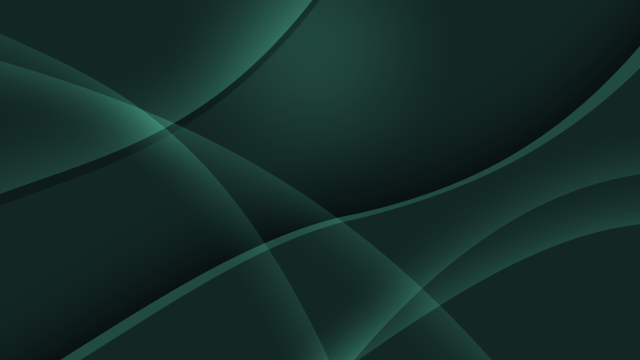
Reproduce this background procedurally as a Shadertoy shader.

```glsl
// Dark green backdrop of sweeping translucent sheets, each lit along one edge.
// Every edge is a cubic height curve; its slope-corrected distance drives the
// glows, the shaded rim and the soft shadow over a narrow S-shaped ribbon.

struct Curve { vec4 x; vec4 y; };   // four knots, in canvas heights

const vec3 BASE  = vec3(0.070, 0.150, 0.132);
const vec3 LIGHT = vec3(0.120, 0.280, 0.235);

const Curve STEEP_FALL = Curve(vec4(0.0, 0.382, 0.736, 0.914), vec4(0.907, 0.704, 0.324, 0.0));
const Curve LONG_FALL  = Curve(vec4(0.0, 0.382, 0.938, 1.366), vec4(0.831, 0.701, 0.394, 0.0));
const Curve BOWL       = Curve(vec4(0.0, 0.475, 0.718, 0.868), vec4(0.461, 0.653, 0.833, 1.0));
const Curve UPPER_RISE = Curve(vec4(0.984, 1.181, 1.435, 1.778), vec4(0.0, 0.206, 0.394, 0.516));
const Curve LOWER_RISE = Curve(vec4(0.995, 1.231, 1.481, 1.778), vec4(0.0, 0.157, 0.292, 0.377));
const Curve RIBBON_LEFT  = Curve(vec4(0.167, 0.463, 0.734, 1.019), vec4(0.0, 0.183, 0.324, 0.412));
const Curve RIBBON_RIGHT = Curve(vec4(0.938, 1.185, 1.481, 1.778), vec4(0.394, 0.461, 0.606, 0.873));
const Curve RIBBON_WIDTH = Curve(vec4(0.167, 0.734, 1.019, 1.778), vec4(0.035, 0.023, 0.014, 0.062));

const vec2  HALO_CENTER   = vec2(0.87, 0.87);
const float HALO_RADIUS   = 0.43;
const float HALO_POWER    = 0.46;
const float RIBBON_POWER  = 0.50;
const float SHADOW_DEPTH  = 0.24;
const float SHADOW_AMOUNT = 0.55;
const float RIM_SHADE     = 0.28;
const float SLOPE_STEP    = 0.002;

// Cubic through the four knots (Lagrange form).
float height(Curve c, float x) {
    float sum = 0.0;
    for (int i = 0; i < 4; i++) {
        float weight = 1.0;
        for (int j = 0; j < 4; j++)
            if (j != i) weight *= (x - c.x[j]) / (c.x[i] - c.x[j]);
        sum += weight * c.y[i];
    }
    return sum;
}

float ribbonTop(float x) {
    return mix(height(RIBBON_LEFT, x), height(RIBBON_RIGHT, x), smoothstep(0.93, 1.03, x));
}

// Approximate perpendicular distance from the height at x and just beyond it.
float slopeDistance(float y, float h, float hNext) {
    float slope = (hNext - h) / SLOPE_STEP;
    return (y - h) * inversesqrt(1.0 + slope * slope);
}

// Positive above the curve, negative below.
float above(Curve c, vec2 p) {
    return slopeDistance(p.y, height(c, p.x), height(c, p.x + SLOPE_STEP));
}

// Smoothed step into the positive side of an edge.
float inside(float d) {
    float aa = 0.75 / iResolution.y;
    return smoothstep(-aa, aa, d);
}

// Light that is crisp at the edge and fades into the positive side.
float edgeGlow(float d, float depth) {
    float fade = clamp(1.0 - d / depth, 0.0, 1.0);
    return inside(d) * fade * fade;
}

void mainImage(out vec4 fragColor, in vec2 fragCoord) {
    vec2 p = fragCoord / iResolution.y;

    // Soft halo behind the sheets
    float halo = 1.0 - smoothstep(0.0, HALO_RADIUS, length(p - HALO_CENTER));
    vec3 color = BASE + LIGHT * HALO_POWER * halo;

    // Bowl: inner glow, then a darker rim just outside it
    float bowl = above(BOWL, p);
    float bowlPower = mix(0.36, 0.60, smoothstep(0.1, 0.75, p.x));
    color += LIGHT * bowlPower * edgeGlow(bowl, 0.23);
    float rimWidth = mix(0.030, 0.016, smoothstep(0.0, 0.87, p.x));
    color *= 1.0 - RIM_SHADE * inside(-bowl) * inside(bowl + rimWidth);

    // Ribbon with a shadow cast above it
    float top = ribbonTop(p.x);
    float ribbon = slopeDistance(p.y, top, ribbonTop(p.x + SLOPE_STEP));
    color *= 1.0 - SHADOW_AMOUNT * edgeGlow(ribbon, SHADOW_DEPTH);
    float bottom = top - height(RIBBON_WIDTH, p.x);
    color += LIGHT * RIBBON_POWER * inside(-ribbon) * inside(p.y - bottom);

    // Falling sheets, lit below their edges and brightest where they cross
    float crossing = exp(-pow((p.x - 0.43) / 0.17, 2.0));
    color += LIGHT * (0.34 + 0.20 * crossing) * edgeGlow(-above(STEEP_FALL, p), 0.16);
    color += LIGHT * (0.38 + 0.12 * crossing) * edgeGlow(-above(LONG_FALL, p), 0.17);

    // Rising sheets, lit above their edges
    float root = exp(-max(p.x - 0.98, 0.0) * 6.0);
    color += LIGHT * (0.36 + 0.16 * root) * edgeGlow(above(UPPER_RISE, p), 0.15);
    color += LIGHT * 0.46 * edgeGlow(above(LOWER_RISE, p), 0.15);

    fragColor = vec4(color, 1.0);
}
```
